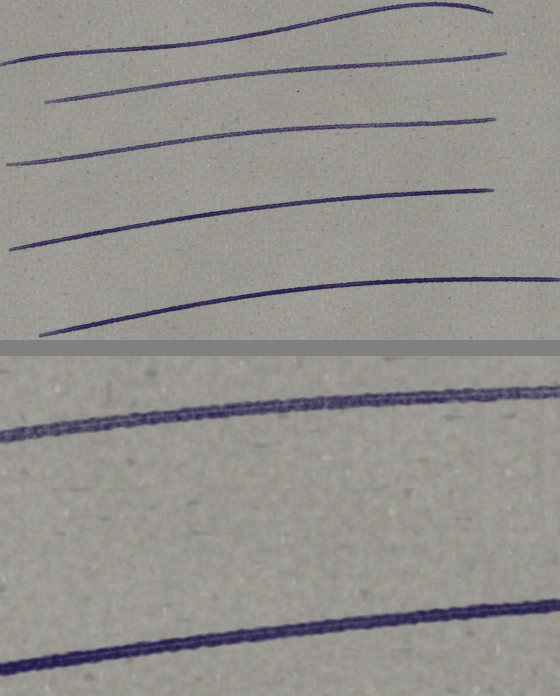
Top, the full canvas; bottom, a detail of the centre.
This pattern is drawn by a Shadertoy shader. Its source:

```glsl
// Five hand-drawn violet-blue pen strokes, slightly bowed, on grainy grey paper.
#define PAPER vec3(0.605, 0.595, 0.572)
#define INK vec3(0.135, 0.115, 0.295)
#define HALF_WIDTH 0.0062
#define EDGE_SOFTNESS 0.0024
#define EDGE_WOBBLE 0.0022
#define HALO_STRENGTH 0.13
#define INK_GRAIN 0.55
#define PAPER_GRAIN 0.040
#define PAPER_MOTTLE 0.022
#define SPECK_POS vec2(0.877, 0.731)

const int STROKES = 5;
// Per stroke: start x, end x, ink density, relative width.
const vec4 SPAN[STROKES] = vec4[STROKES](
    vec4(-0.010, 1.446, 0.82, 0.95), vec4(0.134, 1.487, 0.66, 1.00),
    vec4( 0.022, 1.457, 0.69, 1.00), vec4(0.030, 1.450, 0.90, 0.98),
    vec4( 0.119, 1.649, 0.94, 1.03));
// Per stroke: heights at the first four of five evenly spaced knots.
const vec4 HEIGHTS[STROKES] = vec4[STROKES](
    vec4(0.806, 0.853, 0.892, 0.966), vec4(0.699, 0.748, 0.789, 0.812),
    vec4(0.515, 0.562, 0.610, 0.631), vec4(0.265, 0.332, 0.386, 0.422),
    vec4(0.013, 0.090, 0.149, 0.176));
const float END_HEIGHT[STROKES] = float[STROKES](0.963, 0.843, 0.649, 0.440, 0.177);

vec2 gradientAt(vec2 cell) {
    vec3 h = fract(cell.xyx * vec3(0.1031, 0.1030, 0.0973));
    h += dot(h, h.yzx + 33.33);
    float angle = 6.2832 * fract((h.x + h.y) * h.z);
    return vec2(cos(angle), sin(angle));
}

float gradientNoise(vec2 p) {
    vec2 i = floor(p), f = fract(p), o = vec2(0.0, 1.0);
    vec2 u = f * f * f * (f * (f * 6.0 - 15.0) + 10.0);
    float a = dot(gradientAt(i), f);
    float b = dot(gradientAt(i + o.yx), f - o.yx);
    float c = dot(gradientAt(i + o.xy), f - o.xy);
    float d = dot(gradientAt(i + o.yy), f - o.yy);
    return mix(mix(a, b, u.x), mix(c, d, u.x), u.y);
}

// Quartic through five knots at t = 0, 1/4, 1/2, 3/4, 1.
float strokeHeight(int k, float t) {
    float s = 4.0 * t, a = s - 1.0, b = s - 2.0, c = s - 3.0, d = s - 4.0;
    vec4 weights = vec4(a*b*c*d / 24.0, -s*b*c*d / 6.0, s*a*c*d / 4.0, -s*a*b*d / 6.0);
    return dot(weights, HEIGHTS[k]) + END_HEIGHT[k] * s*a*b*c / 24.0;
}

// Signed offset across the stroke (x) and overshoot past its ends (y).
vec2 strokeOffset(int k, vec2 p) {
    float start = SPAN[k].x, len = SPAN[k].y - start;
    float x = clamp(p.x, start, start + len), t = (x - start) / len;
    float slope = (strokeHeight(k, t + 0.01) - strokeHeight(k, t - 0.01)) / (0.02 * len);
    return vec2((p.y - strokeHeight(k, t)) * inversesqrt(1.0 + slope * slope), p.x - x);
}

vec3 paperColor(vec2 p) {
    float mottle = gradientNoise(p * 3.0) + 0.6 * gradientNoise(p * 13.0 + 7.0);
    float grain = gradientNoise(p * 85.0) + 0.8 * gradientNoise(p * 190.0 + 31.0);
    vec3 color = PAPER + PAPER_MOTTLE * mottle + PAPER_GRAIN * grain;
    // Sparse dimples and pale fibres
    float dimple = gradientNoise(p * vec2(48.0, 70.0) + 11.0);
    float fibre = gradientNoise(p * vec2(95.0, 75.0) + 53.0);
    color -= 0.07 * smoothstep(0.34, 0.60, dimple);
    return color + 0.07 * smoothstep(0.38, 0.62, fibre);
}

void mainImage(out vec4 fragColor, in vec2 fragCoord) {
    vec2 p = fragCoord / iResolution.y;
    float pixel = 1.0 / iResolution.y;
    float soft = max(EDGE_SOFTNESS, 0.75 * pixel);
    vec3 color = paperColor(p);

    // Grain shared by all strokes
    float tooth = gradientNoise(p * 150.0 + 17.0) + 0.6 * gradientNoise(p * 270.0 + 71.0);
    float wobble = EDGE_WOBBLE * gradientNoise(p * 105.0 + 41.0);

    for (int k = 0; k < STROKES; k++) {
        vec4 span = SPAN[k];
        vec2 offset = strokeOffset(k, p);
        float dist = length(offset);
        float fade = smoothstep(-0.01, 0.10, p.x - span.x)
                   * smoothstep(-0.01, 0.04, span.y - p.x);
        float width = HALF_WIDTH * span.w * mix(0.72, 1.0, fade);
        float cover = 1.0 - smoothstep(width - soft, width + soft, dist + wobble);

        // Pressure drifts along the line; the ball leaves a paler groove
        float pressure = 0.16 * gradientNoise(vec2(p.x * 6.0, float(k) * 9.3 + 0.4));
        float grooveShift = 0.0012 * gradientNoise(vec2(p.x * 9.0, float(k) * 5.7 + 0.3));
        float groove = 1.0 - smoothstep(0.0, 0.0028, abs(offset.x - 0.001 - grooveShift));
        float grooveDepth = 0.15 + 0.25 * gradientNoise(vec2(p.x * 8.0, float(k) * 3.1 + 0.6));
        float density = span.z * mix(0.70, 1.0, fade) + pressure
                      - groove * max(grooveDepth, 0.0)
                      + INK_GRAIN * tooth * (1.25 - span.z);

        float halo = HALO_STRENGTH * span.z * exp(-max(dist - width, 0.0) / 0.0035);
        color = mix(color, vec3(0.46, 0.45, 0.54), halo);
        color = mix(color, INK, cover * clamp(density, 0.0, 1.0));
    }

    // Lone dark speck
    float speck = 1.0 - smoothstep(0.0012, 0.0040, length(p - SPECK_POS));
    color = mix(color, vec3(0.20, 0.19, 0.22), 0.85 * speck);

    fragColor = vec4(clamp(color, 0.0, 1.0), 1.0);
}
```
